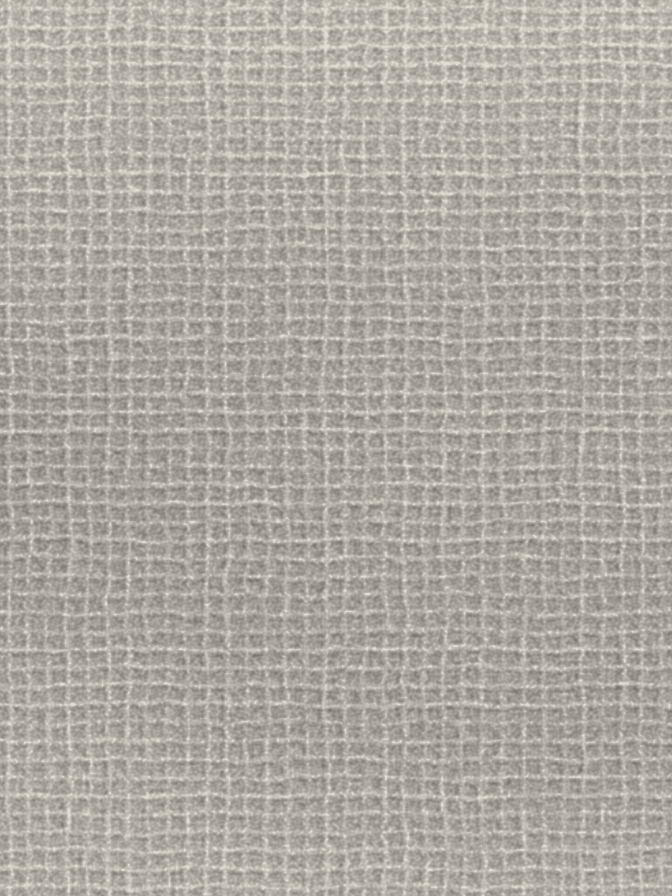
Write a WebGL 1 fragment shader that draws this texture.

```glsl
precision highp float;
uniform vec2 u_resolution;

#define REPEATS vec2(34.0, 49.0)
#define DARK vec3(0.54, 0.52, 0.49)
#define LIGHT vec3(0.83, 0.81, 0.77)
#define BASE_TONE 0.31
#define THREAD_WIDTH 0.13
#define THREAD_RELIEF 0.48
#define SHADOW_DEPTH 0.24
#define WANDER 0.20
#define GRAIN 0.50
#define GLINT 0.28

float hash(vec2 p) {
  return fract(sin(dot(p, vec2(127.1, 311.7))) * 43758.545);
}

float cornerSlope(vec2 corner, vec2 offset) {
  float angle = 6.28318 * hash(corner);
  return dot(vec2(cos(angle), sin(angle)), offset);
}

// Gradient noise, roughly -1 to 1
float noise(vec2 p) {
  vec2 i = floor(p);
  vec2 f = fract(p);
  vec2 s = f * f * f * (f * (f * 6.0 - 15.0) + 10.0);
  vec2 e = vec2(1.0, 0.0);
  float low = mix(cornerSlope(i, f), cornerSlope(i + e.xy, f - e.xy), s.x);
  float high = mix(cornerSlope(i + e.yx, f - e.yx), cornerSlope(i + e.xx, f - e.xx), s.x);
  return 1.4 * mix(low, high, s.y);
}

float bump(float distance, float width) {
  float q = distance / width;
  return exp(-q * q);
}

// One set of parallel threads: x is the raised ridge, y the shadow beside it
vec2 threads(float across, float along, float seed) {
  float id = floor(across);
  float d = fract(across) - 0.5;
  float wear = noise(vec2(along * 0.8, id * 7.3 + seed));
  float strength = clamp(0.62 + 0.38 * hash(vec2(id, seed)) + 0.35 * wear, 0.25, 1.1);
  float width = THREAD_WIDTH * (1.0 + 0.3 * noise(vec2(along * 0.6, id * 3.7 - seed)));
  return strength * vec2(bump(d, width), bump(d + 0.27, 0.11));
}

void main() {
  vec2 uv = gl_FragCoord.xy / u_resolution;
  vec2 cell = uv * REPEATS;

  // Uneven weave: slow drift plus small kinks along each thread
  vec2 drift = vec2(noise(cell * 0.23 + 11.0), noise(cell * 0.23 + 47.0));
  vec2 kink = vec2(noise(cell * 0.9 + 5.0), noise(cell * 0.9 + 83.0));
  vec2 woven = cell + WANDER * (drift + 0.6 * kink);

  vec2 warp = threads(woven.x, woven.y, 13.0) * vec2(0.82, 0.8);
  vec2 weft = threads(woven.y, woven.x, 59.0);
  float ridge = max(warp.x, weft.x) + 0.25 * min(warp.x, weft.x);
  float shadow = max(warp.y * (1.0 - weft.x), weft.y * (1.0 - warp.x));

  // Pitted surface, flecks on the raised threads
  float coarse = noise(cell * 2.7 + 19.0);
  float fine = noise(cell * 5.3 + 71.0);
  float grain = GRAIN * (0.55 * coarse + 0.6 * fine);
  float glint = GLINT * smoothstep(0.25, 0.7, fine) * (0.3 + ridge);

  // Soft light, brightest at the top and dimmest below the middle
  float height = uv.y - 0.42;
  float light = 0.9 * height * height + 0.07 * noise(uv * vec2(2.0, 3.0) + 31.0);

  float tone = BASE_TONE + light + THREAD_RELIEF * ridge - SHADOW_DEPTH * shadow + grain + glint;
  vec3 color = mix(DARK, LIGHT, clamp(tone, -0.25, 1.2));
  gl_FragColor = vec4(color, 1.0);
}
```
